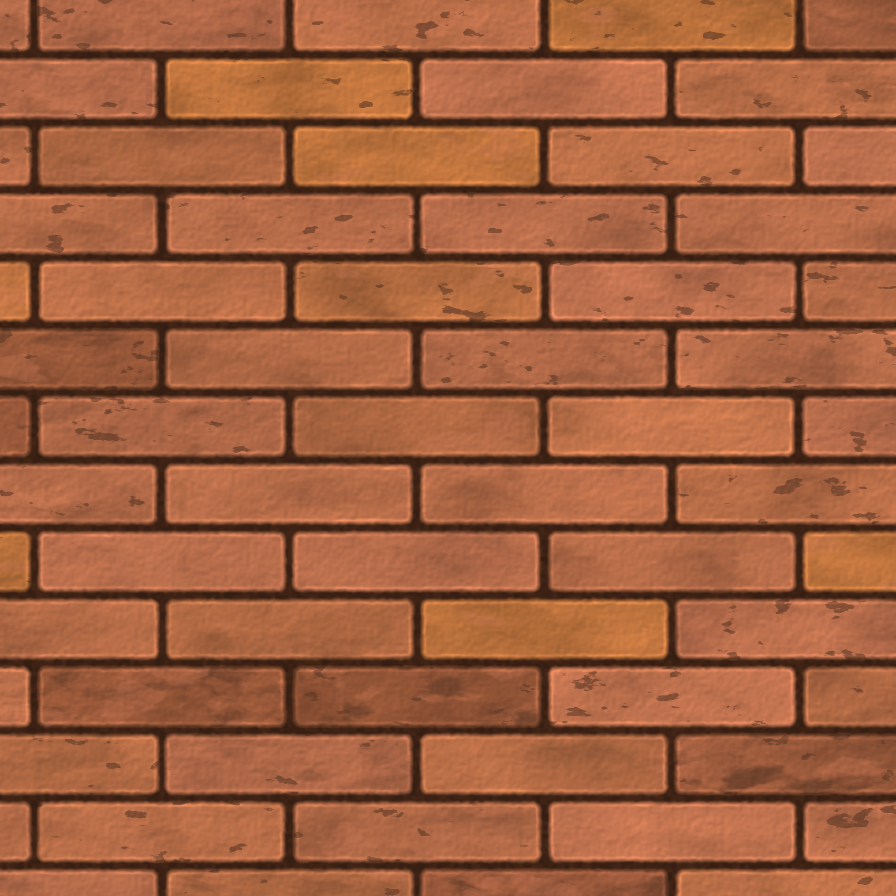
Reproduce this texture procedurally as a Shadertoy shader.

```glsl
#define PITCH vec2(0.2845, 0.0754)   // brick plus joint, in canvas units
#define ORIGIN vec2(0.3229, 0.0339)  // crossing of a joint column and a course
#define JOINT 0.0086
#define CORNER 0.0085
#define GRAIN 0.75
#define CLAY vec3(0.685, 0.408, 0.258)
#define ROSE vec3(0.700, 0.415, 0.290)
#define OCHRE vec3(0.735, 0.445, 0.235)
#define UMBER vec3(0.535, 0.300, 0.195)
#define SOOT vec3(0.360, 0.215, 0.145)
#define MORTAR vec3(0.235, 0.130, 0.078)
#define MORTAR_EDGE vec3(0.345, 0.198, 0.120)

float hash(vec2 p) {
    vec3 q = fract(p.xyx * vec3(0.1031, 0.1030, 0.0973));
    q += dot(q, q.yzx + 33.33);
    return fract((q.x + q.y) * q.z);
}

float noise(vec2 p) {
    vec2 i = floor(p), f = fract(p);
    f = f * f * (3.0 - 2.0 * f);
    return mix(mix(hash(i), hash(i + vec2(1, 0)), f.x),
               mix(hash(i + vec2(0, 1)), hash(i + vec2(1, 1)), f.x), f.y);
}

float fbm(vec2 p) {
    float sum = 0.0, amp = 0.5;
    for (int i = 0; i < 5; i++) {
        sum += amp * noise(p);
        p = mat2(1.6, 1.2, -1.2, 1.6) * p + 17.3;
        amp *= 0.5;
    }
    return sum;
}

// Leathery relief: fine pits and longer, bent creases
float relief(vec2 p) {
    vec2 bend = vec2(noise(p * 45.0), noise(p * 45.0 + 31.0)) * 0.012;
    float crease = abs(noise((p + bend) * vec2(75.0, 125.0)) - 0.5);
    return noise(p * 240.0) * 0.55 + noise(p * 130.0 + 9.0) * 0.5 + crease * 0.6;
}

float roundedBox(vec2 p, vec2 halfSize, float radius) {
    vec2 q = abs(p) - halfSize + radius;
    return length(max(q, 0.0)) + min(max(q.x, q.y), 0.0) - radius;
}

vec3 brickColor(vec2 p, vec2 id) {
    float kind = hash(id + 53.0), tone = hash(id + 11.7), age = hash(id + 91.3);
    vec2 q = p + id * 3.71;
    float cloud = fbm(q * vec2(12.0, 24.0));
    float streak = fbm(q * vec2(22.0, 60.0) + cloud * 2.0);

    // Firing colour of each brick
    vec3 color = mix(CLAY, ROSE, tone);
    color = mix(color, OCHRE, smoothstep(0.90, 0.96, kind));
    float dark = 1.0 - smoothstep(0.06, 0.24, kind);
    color = mix(color, UMBER, dark * 0.65);
    color *= 0.96 + 0.10 * hash(id + 7.1);
    color *= 1.0 + 0.42 * (cloud - 0.48) + 0.22 * (streak - 0.48);

    // Smoky patches, pale scuffs and small chips
    float smoke = smoothstep(0.46, 0.68, streak * 0.6 + cloud * 0.4);
    color = mix(color, SOOT, smoke * (0.10 + 0.55 * dark + 0.28 * step(0.8, age)));
    float scuff = smoothstep(0.57, 0.66, fbm(q * vec2(16.0, 34.0) + 40.0));
    color = mix(color, ROSE * 1.10, scuff * 0.35);
    float chip = smoothstep(0.68, 0.73, fbm(q * vec2(34.0, 75.0) + 80.0));
    return mix(color, SOOT, chip * 0.6 * step(0.45, age));
}

void mainImage(out vec4 fragColor, in vec2 fragCoord) {
    vec2 uv = fragCoord / iResolution.xy;
    float pixel = 1.0 / min(iResolution.x, iResolution.y);

    // Running bond: every other course moves by half a brick
    vec2 cell = (uv - ORIGIN) / PITCH;
    cell.x += 0.5 * mod(floor(cell.y), 2.0);
    vec2 id = floor(cell);
    vec2 local = (fract(cell) - 0.5) * PITCH;

    // Slightly uneven brick outline
    local.x += (hash(id + 23.0) - 0.5) * 0.002;
    float dist = roundedBox(local, 0.5 * (PITCH - JOINT), CORNER);
    dist += (noise(uv * 190.0) - 0.5) * 0.0011 + (noise(uv * 40.0) - 0.5) * 0.0008;

    // Relief lit from the upper left
    vec2 toLight = vec2(-0.0012, 0.0014);
    float slope = relief(uv - toLight) - relief(uv + toLight);
    float shade = 1.0 - GRAIN * 0.17 * slope;

    // Brick face with a worn, pale rim and a shaded outer edge
    vec3 brick = brickColor(uv, id) * shade;
    float rim = exp(-pow((dist + 0.0043) / 0.0016, 2.0));
    brick *= 1.0 + rim * (0.05 + 0.18 * noise(uv * 60.0 + 5.0));
    brick *= 1.0 - 0.30 * smoothstep(-0.0035, 0.0, dist);

    // Recessed mortar, darkest along its middle
    vec3 mortar = mix(MORTAR_EDGE, MORTAR, smoothstep(0.0, 0.0026, dist));
    mortar *= 0.85 + 0.30 * noise(uv * 210.0 + 3.0);

    float soft = max(0.0012, 0.75 * pixel);
    fragColor = vec4(mix(brick, mortar, smoothstep(-soft, soft, dist)), 1.0);
}
```
